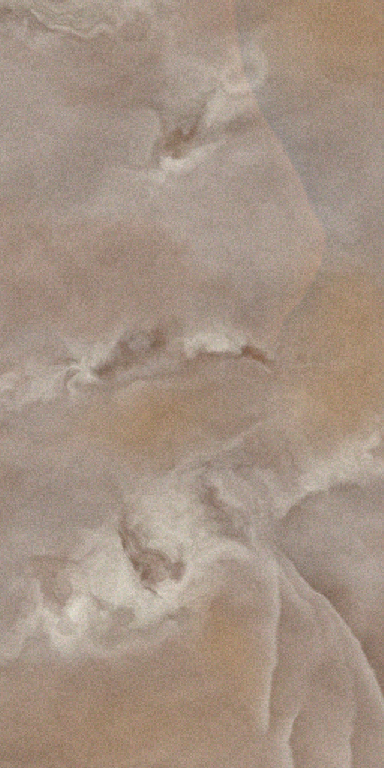
Write a WebGL 2 fragment shader that draws this texture.

```glsl
#version 300 es
precision highp float;
// Polished cloudy stone: mauve and ochre haze, pale billows, folded veins and fine grain.

uniform vec2 u_resolution;
out vec4 fragColor;

vec3 hash(vec2 p) {
  vec3 q = fract(p.xyx * vec3(0.1031, 0.1030, 0.0973));
  q += dot(q, q.yxz + 33.33);
  return fract((q.xxy + q.yzz) * q.zyx);
}

// Soft cellular noise: cell values blended by distance to each cell point
float cells(vec2 p) {
  vec2 base = floor(p);
  float sum = 0.0, total = 0.0;
  for (int j = -1; j <= 1; j++) {
    for (int i = -1; i <= 1; i++) {
      vec2 cell = base + vec2(i, j);
      vec3 h = hash(cell);
      vec2 d = cell + h.xy - p;
      float weight = exp(-7.0 * dot(d, d));
      sum += h.z * weight;
      total += weight;
    }
  }
  return sum / total;
}

float clouds(vec2 p) {
  float sum = 0.0, amp = 0.5;
  for (int i = 0; i < 5; i++) {
    sum += amp * cells(p);
    p = mat2(1.6, 1.2, -1.2, 1.6) * p + 7.3;
    amp *= 0.5;
  }
  return sum / 0.97;
}

// Soft tilted ellipse
float blob(vec2 p, vec2 centre, vec2 radius, float tilt) {
  float c = cos(tilt), s = sin(tilt);
  vec2 d = mat2(c, -s, s, c) * (p - centre) / radius;
  return exp(-dot(d, d));
}

// Crest with one sharp side and one fading side
float crest(float d, float fade) {
  return smoothstep(-0.009, 0.009, d) * exp(-max(d, 0.0) / fade);
}

void main() {
  vec2 p = gl_FragCoord.xy / u_resolution.x;

  // Warped space
  vec2 bend = vec2(clouds(p * 3.0 + 4.0), clouds(p * 3.0 + 31.0)) - 0.5;
  vec2 w = p + 0.16 * bend;
  for (float f = 5.0; f < 30.0; f *= 2.1) {
    w += 0.05 / f * sin(w.yx * f + vec2(1.3, 4.1));
  }

  // Broad haze
  float haze = clouds(w * vec2(2.0, 3.6) + 11.0);
  float drift = clouds(w * vec2(3.5, 5.5) + 53.0);
  vec3 col = mix(vec3(0.615, 0.53, 0.475), vec3(0.64, 0.58, 0.54),
                 smoothstep(0.36, 0.62, haze));
  col += (drift - 0.5) * vec3(0.12, 0.13, 0.13);
  float ochre = blob(w, vec2(0.92, 1.2), vec2(0.15, 0.18), 0.5)
              + blob(w, vec2(0.9, 0.95), vec2(0.18, 0.12), 0.2)
              + blob(w, vec2(0.4, 0.88), vec2(0.18, 0.1), 0.2)
              + blob(w, vec2(0.9, 1.95), vec2(0.25, 0.2), 0.0)
              + blob(w, vec2(0.58, 0.3), vec2(0.14, 0.08), -0.8)
              + 0.7 * blob(w, vec2(0.35, 0.08), vec2(0.4, 0.15), 0.0);
  col = mix(col, vec3(0.655, 0.53, 0.41), 0.8 * min(ochre, 1.0));

  // Pale billows, lit from above
  float billow = blob(w, vec2(0.42, 0.57), vec2(0.3, 0.13), 0.65)
               + 0.7 * blob(w, vec2(0.24, 0.38), vec2(0.2, 0.07), 0.15)
               + 0.8 * blob(w, vec2(0.48, 1.66), vec2(0.2, 0.09), 0.8)
               + 0.7 * blob(w, vec2(0.12, 1.92), vec2(0.26, 0.08), 0.1)
               + 0.8 * blob(w, vec2(0.2, 1.04), vec2(0.32, 0.07), 0.25)
               + blob(w, vec2(0.65, 1.09), vec2(0.15, 0.04), -0.15)
               + 0.7 * blob(w, vec2(0.86, 0.76), vec2(0.24, 0.05), 0.6);
  billow = min(billow, 1.0);
  vec2 q = w * vec2(6.0, 8.0) + 2.0 * bend;
  float fold = clouds(q);
  float lit = fold - clouds(q + vec2(-0.16, 0.36));
  float pale = billow * smoothstep(0.32, 0.66, fold);
  col = mix(col, vec3(0.785, 0.755, 0.70), 0.85 * pale);
  col += (0.08 + 0.42 * billow) * lit * vec3(0.85, 0.92, 0.95);
  col -= billow * smoothstep(0.42, 0.22, fold) * vec3(0.0, 0.03, 0.06);

  // Uneven strands fanning out towards the lower right
  vec2 v = p + 0.15 * bend;
  float t = (0.66 - v.y) / 0.66;
  float reach = smoothstep(0.02, 0.3, t);
  for (float i = 0.0; i < 4.0; i++) {
    float seed = hash(vec2(i, 8.0)).x;
    float path = 0.64 + 0.1 * sin(3.1 * t) * (1.0 - 0.3 * i) + i * (0.02 + 0.14 * t)
               + 0.03 * sin(7.0 * t + 6.3 * seed);
    float strength = reach * smoothstep(0.15, 0.75, cells(vec2(i * 5.0, v.y * 5.0)) + 0.25 - 0.08 * i);
    col = mix(col, vec3(0.76, 0.715, 0.675), 0.85 * strength * crest(path - v.x, 0.03 + 0.03 * seed));
    col -= 0.06 * strength * crest(v.x - path, 0.04);
  }

  // Long arched vein with a cool far side
  vec2 a = p + 0.07 * bend;
  float arch = a.x - 0.61 - 0.23 * exp(-pow((a.y - 1.38) / 0.3, 2.0));
  float span = smoothstep(1.05, 1.2, a.y);
  col += span * crest(-arch, 0.025) * vec3(0.055, 0.03, 0.02);
  col += span * crest(arch, 0.08) * vec3(-0.04, -0.015, 0.005);

  // Fine coloured grain
  vec3 speck = hash(floor(p * 256.0) + 91.0);
  col += 0.055 * (speck - 0.5) + 0.034 * (speck.x + speck.z - 1.0);
  fragColor = vec4(clamp(col, 0.0, 1.0), 1.0);
}
```
